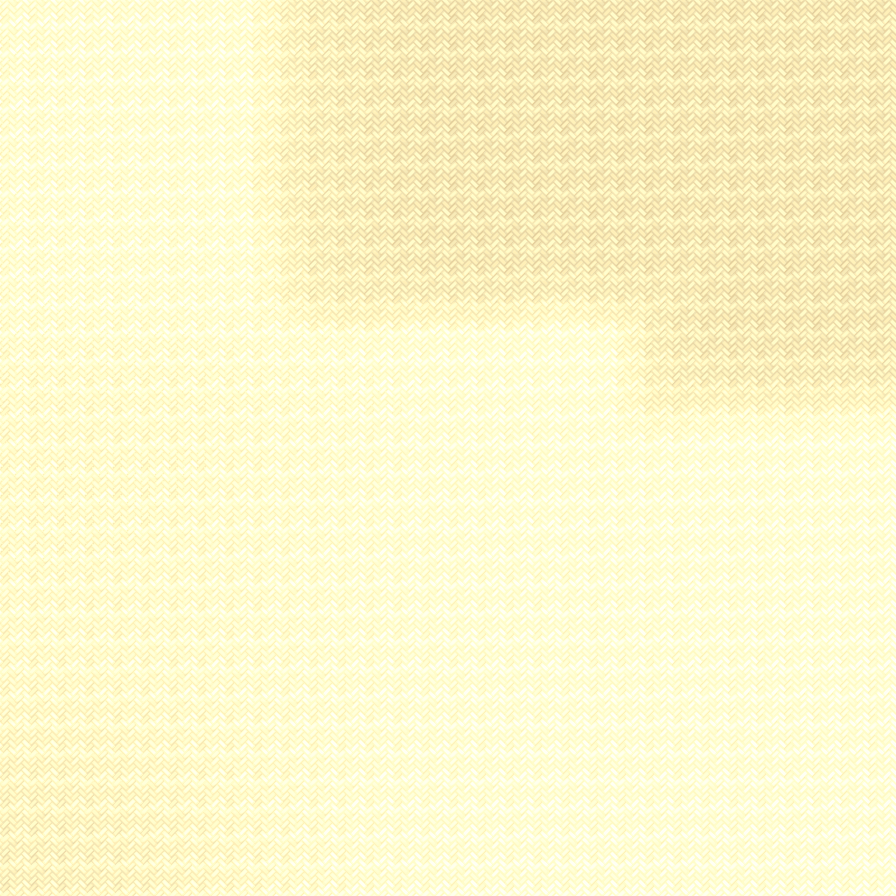
Reproduce this pattern procedurally as a three.js fragment shader.

```glsl
// Fine cream basket weave: 32 by 32 tiles of short diagonal strands, crossing
// over two and under two, with one pale row per tile. Broad soft-edged shadows
// deepen the tone and the contrast; the tone then picks a colour from a ramp.
varying vec2 vUv;

float hash(vec2 p) {
  return fract(sin(dot(p, vec2(127.1, 311.7))) * 4375.85);
}

// Shadow edge: a quick onset followed by a slow deepening
float onset(float start, float quick, float slow, float x) {
  return 0.6 * smoothstep(start, start + quick, x) + 0.4 * smoothstep(start, start + slow, x);
}

// Shadow with a stepped lower edge, filling the upper right
float upperShadow(vec2 p) {
  vec2 q = p + 0.004 * vec2(sin(p.y * 17.0) + sin(p.y * 41.0), sin(p.x * 19.0) + sin(p.x * 37.0));
  float high = onset(0.26, 0.09, 0.24, q.x) * onset(0.615, 0.06, 0.12, q.y);
  float low = onset(0.66, 0.08, 0.16, q.x) * onset(0.50, 0.08, 0.15, q.y);
  return max(high, low);
}

// Faint warmth on the left, strongest in the lower corner
float leftWarmth(vec2 p) {
  float side = 1.0 - smoothstep(0.05, 0.6, p.x);
  float lower = 1.0 - 0.7 * smoothstep(0.55, 0.67, p.y);
  float corner = 1.0 - smoothstep(0.0, 0.32, length(p * vec2(0.7, 1.0)));
  return 0.1 * side * lower + 0.2 * corner;
}

// Darkness of the weave around zero; p counts tiles
float weave(vec2 p) {
  vec2 diagonal = 4.0 * vec2(p.x + p.y, p.x - p.y);
  vec2 lane = floor(diagonal);
  float turn = floor((lane.x + lane.y) * 0.5);
  bool rising = mod(turn, 2.0) < 0.5;
  float across = rising ? fract(diagonal.y) : fract(diagonal.x);
  float along = fract(0.5 * (rising ? diagonal.x + lane.y : diagonal.y + lane.x));
  vec2 id = mod(vec2(rising ? lane.y : lane.x, turn), 4.0);

  // Strand sunk at its sides and ends, with gaps of uneven depth
  float sides = smoothstep(0.0, 0.35, across) * (1.0 - smoothstep(0.65, 1.0, across));
  float ends = smoothstep(0.0, 0.2, along) * (1.0 - smoothstep(0.8, 1.0, along));
  float strand = sides * (0.35 + 0.65 * ends) * (0.75 + 0.9 * hash(id + 7.3));
  float variation = hash(id) - 0.5;
  float paleRow = smoothstep(0.4, 1.0, cos(6.2832 * (p.y - 0.08)));
  return 0.62 - 1.15 * strand + 0.75 * variation - 0.45 * paleRow;
}

// Colour ramp from near white to deep straw
vec3 straw(float tone) {
  vec3 c = mix(vec3(1.0, 1.0, 0.96), vec3(1.0, 1.0, 0.86), smoothstep(-0.12, 0.08, tone));
  c = mix(c, vec3(1.0, 0.99, 0.79), smoothstep(0.08, 0.24, tone));
  c = mix(c, vec3(1.0, 0.94, 0.72), smoothstep(0.32, 0.48, tone));
  c = mix(c, vec3(0.95, 0.90, 0.71), smoothstep(0.5, 0.66, tone));
  c = mix(c, vec3(0.92, 0.84, 0.64), smoothstep(0.68, 0.88, tone));
  return mix(c, vec3(0.86, 0.78, 0.57), smoothstep(0.9, 1.2, tone));
}

void main() {
  float shadow = upperShadow(vUv);
  float warmth = leftWarmth(vUv);
  float tone = 0.24 + warmth + 0.49 * shadow;
  float contrast = 0.26 + 0.2 * warmth + 0.08 * shadow;
  gl_FragColor = vec4(straw(tone + contrast * weave(vUv * 32.0)), 1.0);
}
```
